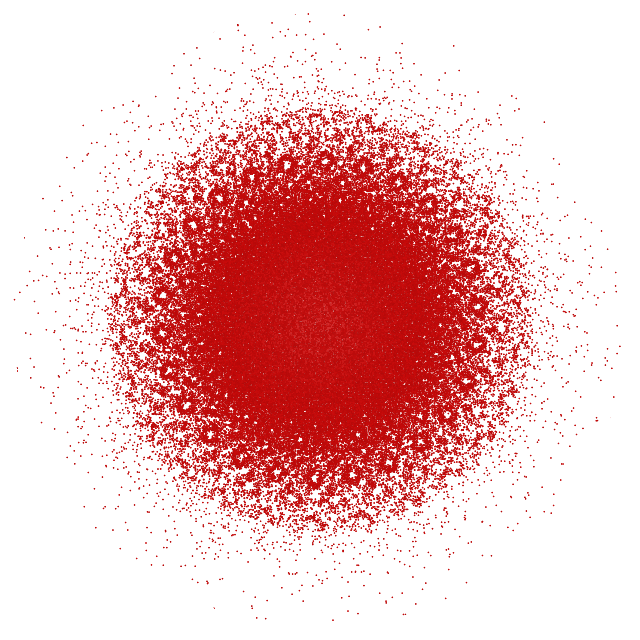
Reproduce this background procedurally as a WebGL 2 fragment shader.

```glsl
#version 300 es
precision highp float;

uniform vec2 u_resolution;
out vec4 outColor;

const float SECTOR = 6.2831853 / 26.0;
const float CELLS = 430.0;

vec3 hash3(vec2 p) {
    vec3 q = fract(vec3(p.xyx) * vec3(0.1031, 0.1030, 0.0973));
    q += dot(q, q.yxz + 33.33);
    return fract((q.xxy + q.yzz) * q.zyx);
}

float gradientNoise(vec2 p) {
    vec2 i = floor(p), f = p - i;
    vec2 u = f * f * f * (f * (f * 6.0 - 15.0) + 10.0);
    vec2 o = vec2(0.0, 1.0);
    float a = dot(hash3(i).xy * 2.0 - 1.0, f);
    float b = dot(hash3(i + o.yx).xy * 2.0 - 1.0, f - o.yx);
    float c = dot(hash3(i + o.xy).xy * 2.0 - 1.0, f - o.xy);
    float d = dot(hash3(i + o.yy).xy * 2.0 - 1.0, f - o.yy);
    return mix(mix(a, b, u.x), mix(c, d, u.x), u.y);
}

// Wraps an angle into one sector, centred on zero
float foldAngle(float a) {
    return a - SECTOR * floor(a / SECTOR + 0.5);
}

// Share of dots present at a point, measured from the centre
float dotDensity(vec2 p) {
    float r = length(p);
    float angle = atan(p.y, p.x) - 1.529;
    float level = (0.268 - r) / 0.042 - 1.1 * smoothstep(0.320, 0.342, r);
    level += 1.5 * smoothstep(0.2, 0.12, r);

    // Clumps repeat in every sector
    float folded = foldAngle(angle);
    vec2 local = r * vec2(cos(folded), sin(folded)) + 2.0;
    float clumps = gradientNoise(local * 95.0) + 1.2 * gradientNoise(local * 190.0);
    level += 3.4 * clumps * smoothstep(0.06, 0.2, r);

    // Rings of rosettes, growing outwards
    for (int i = 0; i < 8; i++) {
        float k = float(i);
        float ringRadius = 0.126 * pow(1.144, k);
        float a = foldAngle(angle - SECTOR * 0.5 * floor(k * 0.85 + 0.5));
        vec2 q = vec2(r * cos(a) - ringRadius, r * sin(a));
        float l = length(q) / (SECTOR * ringRadius);
        float strength = i == 5 ? 1.1 : 0.5;
        level -= 5.5 * exp(-l * l / 0.005);
        level += strength * exp(-pow((l - 0.18) / 0.1, 2.0));
        level -= 0.7 * strength * exp(-pow((l - 0.4) / 0.08, 2.0));
    }

    // Thin outer circle
    level += 1.3 * exp(-pow((r - 0.326) / 0.0015, 2.0));
    return 1.0 / (1.0 + exp(-level));
}

void main() {
    float side = min(u_resolution.x, u_resolution.y);
    vec2 p = (gl_FragCoord.xy - 0.5 * u_resolution) / side;
    float r = length(p);
    vec3 color = vec3(1.0);

    if (r < 0.48) {
        // Jittered dots, wider where they are dense
        vec2 grid = p * CELLS;
        vec2 cell = floor(grid);
        float edge = CELLS / side * 0.5;
        float cover = 0.0, nearest = 9.0, tone = 0.5;
        for (int y = -1; y <= 1; y++) {
            for (int x = -1; x <= 1; x++) {
                vec2 id = cell + vec2(x, y);
                vec3 h = hash3(id + 500.0);
                float density = dotDensity((id + 0.5) / CELLS);
                if (h.z > density * 1.15) continue;
                float d = length(grid - id - 0.05 - 0.9 * h.xy);
                float size = mix(0.55, 0.98, density * density);
                cover = max(cover, 1.0 - smoothstep(size - edge, size + edge, d));
                if (d < nearest) {
                    nearest = d;
                    tone = fract(h.x * 7.0 + h.y * 5.0);
                }
            }
        }

        // Red with dark grain, pale flecks and a faint rippled core
        vec3 red = vec3(0.75, 0.035, 0.035) * (0.95 + 0.1 * tone);
        float core = exp(-r * r / 0.008);
        red += vec3(0.03, 0.12, 0.12) * core * smoothstep(0.6, 1.0, tone);
        red += vec3(0.02, 0.03, 0.03) * core * (0.7 + 0.3 * sin(r * 420.0));
        red *= 1.0 - 0.1 * smoothstep(0.5, 0.9, nearest);
        color = mix(color, red, cover);
    }

    outColor = vec4(color, 1.0);
}
```
